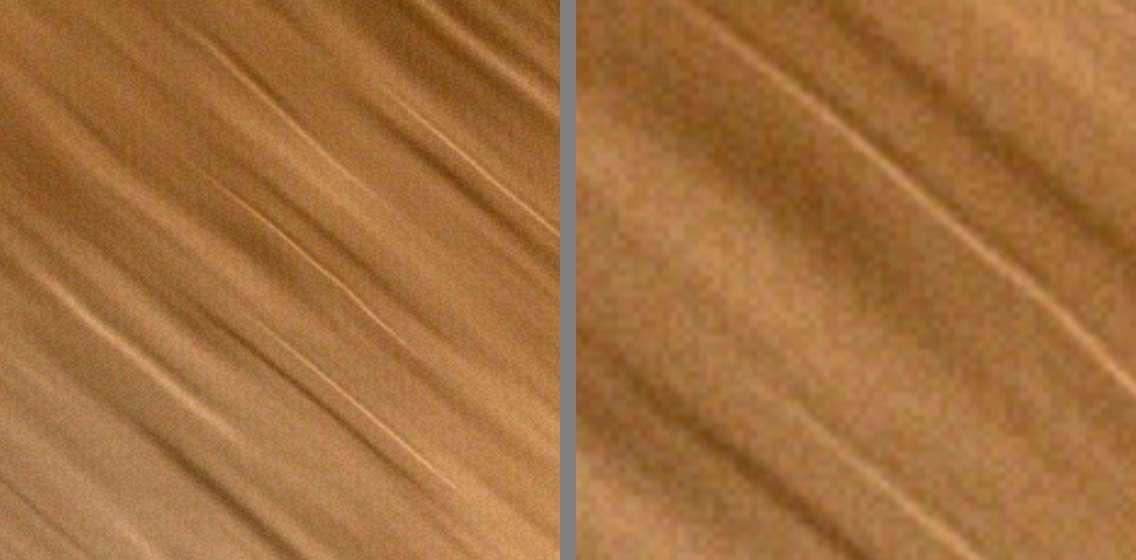
Left, the full canvas; right, a detail of the centre.
Write a Shadertoy shader that draws this texture.

```glsl
const vec3 DARK_WOOD = vec3(0.52, 0.32, 0.12);
const vec3 PALE_WOOD = vec3(0.89, 0.66, 0.45);
const vec3 GREY_TINT = vec3(-0.01, 0.025, 0.06);
const vec2 GRAIN_DIR = vec2(0.76, -0.65);
const int STREAKS = 6;
const int SEAMS = 6;

float hash(vec2 p) {
    return fract(sin(dot(p, vec2(127.1, 311.7))) * 43758.5453);
}

float noise(vec2 p) {
    vec2 cell = floor(p);
    vec2 f = fract(p);
    f = f * f * (3.0 - 2.0 * f);
    float low = mix(hash(cell), hash(cell + vec2(1.0, 0.0)), f.x);
    float high = mix(hash(cell + vec2(0.0, 1.0)), hash(cell + 1.0), f.x);
    return mix(low, high, f.y);
}

float signedNoise(vec2 p) {
    return noise(p) - 0.5;
}

// Soft line along x that tapers at both ends
float taperedLine(vec2 p, vec2 start, float len, float width) {
    float d = (p.y - start.y) / width;
    float x = (p.x - start.x) / len;
    float taper = smoothstep(0.0, 0.4, x) * (1.0 - smoothstep(0.7, 1.0, x));
    return exp(-d * d) * taper;
}

// Stretched noise at several widths
float woodGrain(vec2 p) {
    float bands = 0.34 * signedNoise(p * vec2(1.6, 11.0) + 3.0);
    float fibres = 0.34 * signedNoise(p * vec2(2.6, 27.0) + 17.0);
    float threads = 0.20 * signedNoise(p * vec2(5.0, 60.0) + 41.0);
    float blotches = 0.14 * signedNoise(p * vec2(6.0, 14.0) + 59.0);
    return bands + fibres + threads + blotches;
}

// Pale raised fibres, each with a thin shadow on its upper side
float paleStreaks(vec2 p) {
    float sum = 0.0;
    for (int i = 0; i < STREAKS; i++) {
        float id = float(i);
        float size = hash(vec2(id, 5.0));
        float begin = mix(-0.50, 0.10, fract(id * 0.618 + 0.15));
        vec2 start = vec2(begin, 0.46 + 0.16 * id + 0.05 * (hash(vec2(id, 9.0)) - 0.5));
        float width = mix(0.004, 0.013, size * size);
        sum += 0.40 * taperedLine(p, start, 0.68, width);
        sum -= 0.15 * taperedLine(p, start + vec2(0.0, 2.3 * width), 0.62, 1.2 * width);
    }
    return sum;
}

// Dark gaps between the strips
float darkSeams(vec2 p) {
    float sum = 0.0;
    for (int i = 0; i < SEAMS; i++) {
        float id = float(i);
        float depth = mix(0.16, 0.40, hash(vec2(id, 23.0)));
        float begin = mix(-0.55, -0.15, hash(vec2(id, 31.0)));
        vec2 start = vec2(begin, 0.11 + 0.235 * id);
        float width = mix(0.006, 0.016, hash(vec2(id, 37.0)));
        sum += depth * taperedLine(p, start, 0.75, width);
    }
    return sum;
}

// Fine coloured speckle
vec3 speckle(vec2 uv) {
    float light = signedNoise(uv * 230.0);
    float red = signedNoise(uv * 120.0 + 71.0);
    float blue = signedNoise(uv * 110.0 + 137.0);
    return 0.075 * light + vec3(0.035, -0.025, 0.0) * red + vec3(0.0, 0.0, 0.06) * blue;
}

void mainImage(out vec4 fragColor, in vec2 fragCoord) {
    vec2 uv = fragCoord / iResolution.xy;

    // Grain space: x runs along the fibres, y across them
    vec2 p = vec2(dot(uv, GRAIN_DIR), dot(uv, vec2(-GRAIN_DIR.y, GRAIN_DIR.x)));
    p.y += 0.022 * signedNoise(p * vec2(3.0, 4.0) + 11.0);
    p.y += 0.005 * signedNoise(p * vec2(13.0, 9.0) + 29.0);

    // Light falls off from the lower right to the top
    float depth = 1.0 - uv.y;
    float tone = 0.10 + 0.36 * depth + 0.26 * uv.x * depth;
    tone += woodGrain(p) + paleStreaks(p) - darkSeams(p);

    // Greyer wood toward the lower left
    float greyness = 1.0 - smoothstep(0.15, 0.85, length(uv * vec2(0.8, 1.1)));
    vec3 color = mix(DARK_WOOD, PALE_WOOD, clamp(tone, -0.35, 1.12));
    color += GREY_TINT * greyness + speckle(uv);

    fragColor = vec4(clamp(color, 0.0, 1.0), 1.0);
}
```
